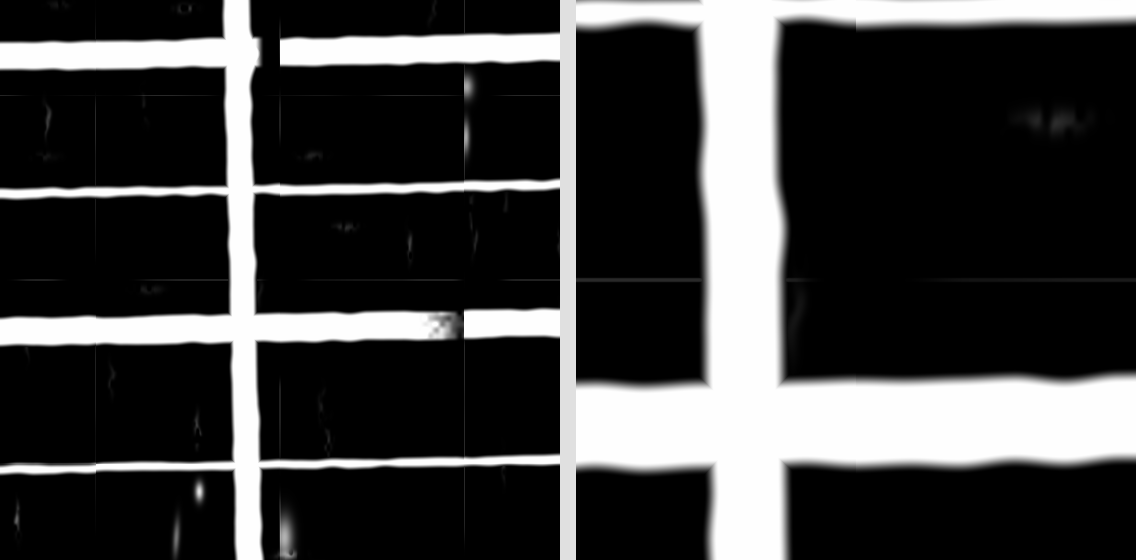
Left: the whole. Right: its middle third, enlarged.
A WebGL 2 fragment shader for this pattern:

```glsl
#version 300 es
precision highp float;

uniform vec2 u_resolution;
out vec4 fragColor;

float hash(vec2 p) {
    vec3 q = fract(p.xyx * vec3(0.1031, 0.1030, 0.0973));
    q += dot(q, q.yzx + 33.33);
    return fract((q.x + q.y) * q.z);
}

float noise(vec2 p) {
    vec2 i = floor(p), f = fract(p);
    f = f * f * (3.0 - 2.0 * f);
    return mix(mix(hash(i), hash(i + vec2(1, 0)), f.x),
               mix(hash(i + vec2(0, 1)), hash(i + vec2(1, 1)), f.x), f.y);
}

// Soft band around zero; each edge wobbles along its length
float band(float across, float along, float halfWidth, float seed) {
    float upper = noise(vec2(along * 32.0, seed)) - 0.5;
    float lower = noise(vec2(along * 32.0, seed + 7.0)) - 0.5;
    float d = max(across - upper * 0.004, -across + lower * 0.004) - halfWidth;
    return 1.0 - smoothstep(-0.005, 0.0045, d);
}

float ellipseGlow(vec2 p, vec2 center, vec2 radius) {
    vec2 q = (p - center) / radius;
    return exp(-dot(q, q) * 1.5);
}

// Sparse faint streaks, one candidate per cell
float smudges(vec2 p) {
    vec2 grid = vec2(9.0, 8.0);
    vec2 cell = floor(p * grid);
    float glow = 0.0;
    for (int y = -1; y <= 1; y++) {
        for (int x = -1; x <= 1; x++) {
            vec2 id = cell + vec2(x, y);
            float pick = hash(id + 21.0);
            vec2 center = (id + vec2(hash(id + 3.0), hash(id + 9.0))) / grid;
            vec2 radius = mix(vec2(0.005, 0.03), vec2(0.022, 0.009), step(0.86, pick));
            vec2 q = p;
            q.x += (noise(p * 45.0) - 0.5) * 0.012;
            float strength = step(0.6, pick) * mix(0.08, 0.4, pow(hash(id + 40.0), 2.0));
            glow += strength * ellipseGlow(q, center, radius);
        }
    }
    return glow * smoothstep(0.15, 0.7, noise(p * vec2(150.0, 70.0)));
}

void main() {
    vec2 uv = gl_FragCoord.xy / u_resolution;

    // Square patches with slightly mismatched borders
    vec2 patchUv = (uv - 0.5) / 0.3294;
    vec2 patchId = floor(patchUv);
    vec2 seamDist = abs(patchUv - floor(patchUv + 0.5)) * 0.3294;
    float jump = (hash(patchId + 12.0) - 0.5) * 0.003;

    float light = smudges(uv);

    // Faint seams between patches
    float seam = max(1.0 - smoothstep(0.0005, 0.0018, seamDist.x),
                     1.0 - smoothstep(0.0005, 0.0018, seamDist.y));
    light += 0.16 * seam * smoothstep(0.3, 0.8, noise(uv * 14.0));

    // Bright smears cut off at the seams
    light += 0.65 * step(0.829, uv.x) * (ellipseGlow(uv, vec2(0.833, 0.845), vec2(0.015, 0.025))
           + ellipseGlow(uv, vec2(0.832, 0.755), vec2(0.008, 0.035)));
    light += 0.7 * step(0.5, uv.x) * ellipseGlow(uv, vec2(0.508, 0.04), vec2(0.018, 0.045));
    light += 0.9 * ellipseGlow(uv, vec2(0.356, 0.122), vec2(0.009, 0.02));
    light += 0.45 * ellipseGlow(uv, vec2(0.315 + 0.06 * (uv.y - 0.04), 0.04), vec2(0.007, 0.04));

    // Alternating thick and thin rows, rising to the right
    for (int i = 0; i < 4; i++) {
        float row = float(i);
        float center = 0.898 - 0.2453 * row + 0.0165 * uv.x + jump;
        float halfWidth = i % 2 == 0 ? 0.0248 : 0.0082;
        float line = band(uv.y - center, uv.x, halfWidth, row * 13.0 + 2.0);

        // Missing stretch on the top row
        if (i == 0) line *= 1.0 - smoothstep(0.455, 0.472, uv.x) * (1.0 - step(0.5, uv.x));

        // Worn, mottled stretch on the third row
        if (i == 2) {
            float worn = smoothstep(0.745, 0.772, uv.x) * (1.0 - step(0.829, uv.x));
            float mottle = mix(0.95, 0.15, smoothstep(0.765, 0.829, uv.x))
                         + 0.5 * (noise(uv * 95.0) - 0.5);
            line *= mix(1.0, clamp(mottle, 0.0, 1.0), worn);
        }
        light = max(light, line);
    }

    // Leaning column with a bulge at the top crossing
    float bulge = 0.017 * exp(-pow((uv.y - 0.905) / 0.027, 2.0));
    float columnX = 0.445 - 0.0235 * uv.y + bulge * 0.5;
    light = max(light, band(uv.x - columnX, uv.y, 0.0235 + bulge * 0.5, 71.0));

    fragColor = vec4(vec3(min(light, 0.995)), 1.0);
}
```
